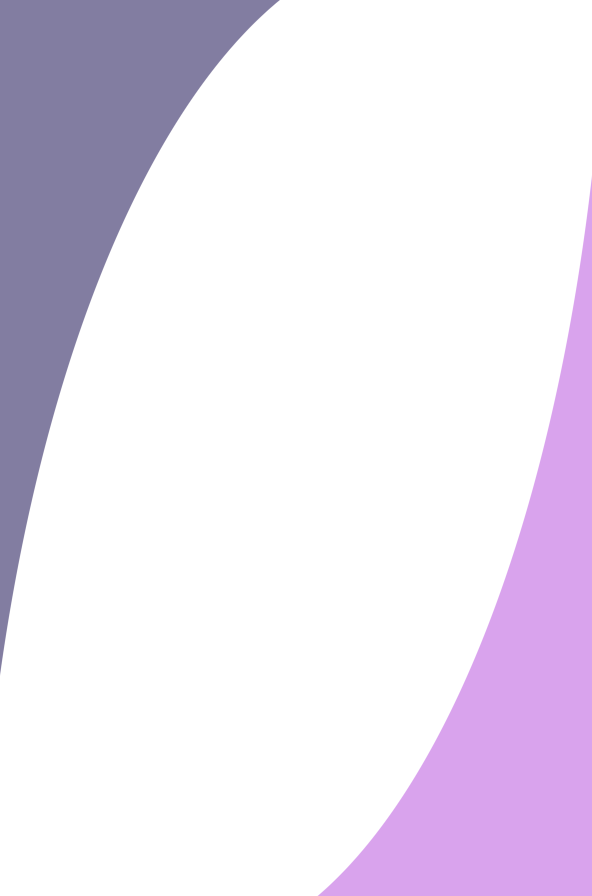
Reproduce this background procedurally as a WebGL 2 fragment shader.

```glsl
#version 300 es
precision highp float;
// Draws a white field between two curved corners, muted violet and lilac.
uniform vec2 u_resolution;
out vec4 fragColor;

// Coverage outside an ellipse, with an edge about one pixel wide.
float outsideEllipse(vec2 p, vec2 center, vec2 radii) {
    vec2 q = (p - center) / radii;
    vec2 slope = q / (radii * u_resolution);
    float len = length(q);
    float pixelDistance = (len - 1.0) * len / max(length(slope), 1e-6);
    return smoothstep(-0.7, 0.7, pixelDistance);
}

void main() {
    vec2 uv = gl_FragCoord.xy / u_resolution;
    vec3 white = vec3(1.0);
    vec3 violet = vec3(0.51, 0.49, 0.63);
    vec3 lilac = vec3(0.85, 0.64, 0.93);

    // Each corner keeps only the side of its ellipse facing the canvas edge.
    vec2 leftCenter = vec2(0.719, -0.133);
    vec2 rightCenter = vec2(0.300, 1.133);
    vec2 leftPoint = vec2(min(uv.x, leftCenter.x), uv.y);
    vec2 rightPoint = vec2(max(uv.x, rightCenter.x), uv.y);

    // Upper left corner, then lower right corner.
    vec3 color = mix(white, violet, outsideEllipse(leftPoint, leftCenter, vec2(0.758, 1.198)));
    color = mix(color, lilac, outsideEllipse(rightPoint, rightCenter, vec2(0.728, 1.198)));
    fragColor = vec4(color, 1.0);
}
```
